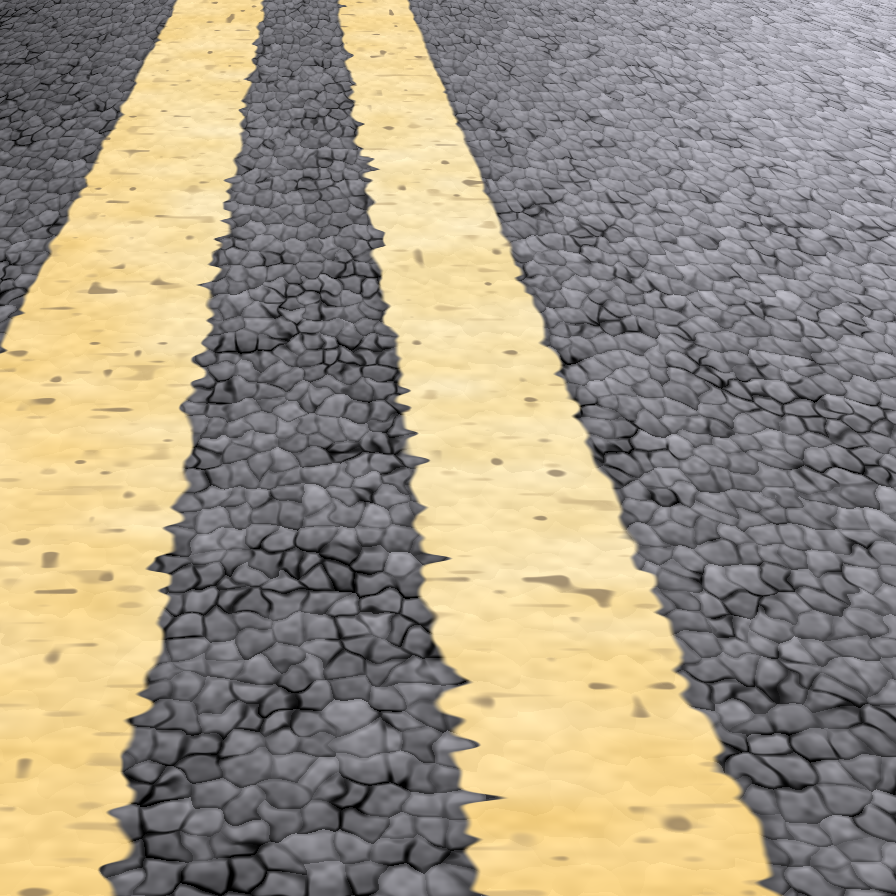
This texture is drawn by a Shadertoy shader. Its source:

```glsl
float hash(vec2 p) {
    return fract(sin(dot(p, vec2(127.1, 311.7))) * 43758.5453);
}

float noise(vec2 p) {
    vec2 i = floor(p), f = fract(p);
    f = f * f * (3.0 - 2.0 * f);
    return mix(mix(hash(i), hash(i + vec2(1, 0)), f.x),
               mix(hash(i + vec2(0, 1)), hash(i + vec2(1, 1)), f.x), f.y);
}

// Cellular stones: x = gap to the neighbour, y = height on the stone, z = stone id
vec3 stones(vec2 p) {
    p += 0.45 * (vec2(noise(p * 1.7), noise(p * 1.7 + 31.0)) - 0.5);
    vec2 cell = floor(p), toNearest = vec2(0.0);
    float nearest = 9.0, second = 9.0, id = 0.0;
    for (int j = -1; j <= 1; j++) {
        for (int i = -1; i <= 1; i++) {
            vec2 c = cell + vec2(i, j);
            vec2 r = c + 0.1 + 0.8 * vec2(hash(c), hash(c + 57.3)) - p;
            float d = length(r);
            if (d < nearest) {
                second = nearest;
                nearest = d;
                toNearest = r;
                id = hash(c + 11.9);
            } else {
                second = min(second, d);
            }
        }
    }
    return vec3(second - nearest, toNearest.y, id);
}

vec3 asphalt(vec2 uv, vec2 p, float depth) {
    vec3 s = stones(p);
    float gap = 1.0 - smoothstep(0.02, 0.3, s.x);
    float hollow = smoothstep(0.52, 0.8, noise(p * 0.8 + 9.0));
    float shade = 0.49 + 0.12 * (s.z - 0.5) + 0.16 * s.y;
    shade += 0.13 * (noise(p * 4.0) - 0.5);
    shade -= gap * (0.13 + 0.2 * hollow) + 0.05 * hollow;

    // Distant grain loses contrast and catches the sky on the right
    float far = smoothstep(0.5, 1.0, uv.y);
    shade = mix(shade, 0.46, 0.35 * far);
    float sky = smoothstep(0.35, 1.05, uv.x) * smoothstep(0.45, 1.05, uv.y);
    shade += 0.27 * sky + 0.03 * smoothstep(0.5, 0.8, uv.x);
    shade -= 0.11 * (1.0 - smoothstep(0.0, 0.3, uv.x)) * far;
    shade -= 0.03 * smoothstep(0.9, 1.26, depth);
    return shade * vec3(0.99, 0.985, 1.03) + vec3(0.0, 0.0, 0.01) * sky;
}

vec3 paint(vec2 uv, vec2 p) {
    float warm = 1.0 - smoothstep(0.0, 0.55, uv.y);
    warm = max(warm, 0.75 * (1.0 - smoothstep(0.05, 0.3, uv.x)));
    warm = max(warm, 0.6 * smoothstep(0.8, 1.0, uv.y));
    vec3 col = mix(vec3(0.97, 0.89, 0.69), vec3(0.97, 0.835, 0.55), warm);

    // Wide worn bands, fine grain and shallow stone relief
    col += vec3(0.03, 0.06, 0.13) * (noise(p * vec2(0.3, 0.8)) - 0.5);
    col += 0.06 * (noise(p * vec2(1.8, 3.2)) - 0.5);
    col += 0.03 * stones(p).y;

    // Sparse pits and hairline scratches
    float pit = smoothstep(0.86, 0.96, noise(p * vec2(0.9, 1.7) + 43.0));
    float crack = smoothstep(0.8, 0.96, noise(p * vec2(0.7, 2.6) + 17.0));
    col = mix(col, vec3(0.47, 0.4, 0.32), 0.65 * pit);
    return mix(col, vec3(0.7, 0.6, 0.43), 0.45 * crack);
}

void mainImage(out vec4 fragColor, in vec2 fragCoord) {
    vec2 uv = fragCoord / iResolution.xy;
    float down = 1.0 - uv.y;
    float depth = down + 0.265;
    float unit = 28.0 / depth;

    // Road coordinates keep stones round while they shrink to the horizon
    vec2 p = vec2((uv.x - 0.337) * unit, 38.0 * log(depth));

    // Signed distances to the four stripe edges, in stones
    float leftOuter = (uv.x - 0.198 + 0.507 * down) * unit;
    float leftInner = (0.293 - 0.172 * down - uv.x) * unit;
    float rightInner = (uv.x - 0.378 - 0.16 * down) * unit;
    float rightOuter = (0.453 + 0.42 * down - uv.x) * unit;

    // Ragged borders: rounded lumps cut by thin sideways notches
    float lump = 0.75 * (noise(p * vec2(0.6, 1.1)) - 0.5);
    float notch = 1.3 * pow(noise(p * vec2(0.45, 2.0) + 5.0), 4.0);
    float inner = lump - notch + 0.22;
    float outer = 0.55 * lump - 0.5 * notch + 0.08;
    float leftStripe = min(leftOuter + outer, leftInner + inner);
    float rightStripe = min(rightInner + inner, rightOuter + outer);
    float stripe = max(leftStripe, rightStripe);

    float blur = 0.1 + unit / iResolution.y;
    float cover = smoothstep(-blur, blur, stripe);
    vec3 road = asphalt(uv, p, depth);
    road *= 1.0 - 0.22 * smoothstep(-0.7, 0.0, stripe);
    vec3 col = mix(road, paint(uv, p), cover);
    fragColor = vec4(clamp(col, 0.0, 1.0), 1.0);
}
```
